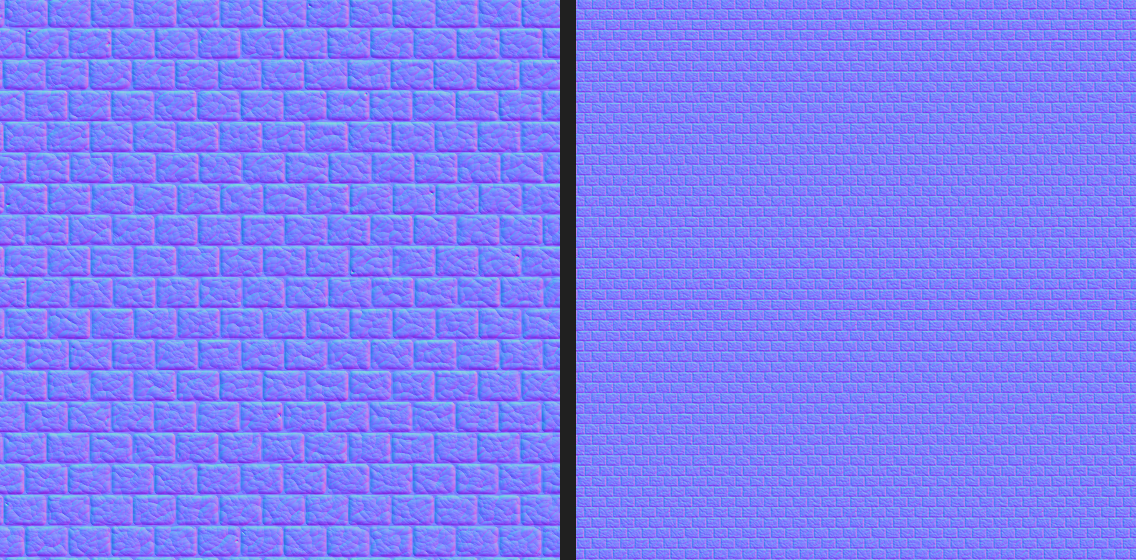
Left, the tile; right, the same tile 3 across and 3 down.
A WebGL 1 fragment shader for this texture map:

```glsl
precision highp float;
// Tangent-space normal map of a running-bond stone wall, 13 blocks by 18 rows.
// A height field (rounded blocks, cellular roughness, chipped edges) is
// differentiated by central differences and encoded as a colour.

uniform vec2 u_resolution;

const float TAU = 6.2831853;
const vec2 BLOCKS = vec2(13.0, 18.0);
const float ROW_SHIFT = 0.1;       // joint height above the lower edge, in rows
const float HALF_JOINT = 0.0009;
const float CORNER_RADIUS = 0.0065;
const float BEVEL_WIDTH = 0.0105;
const float BEVEL_SLOPE = 1.15;

float hash(vec2 p) {
  return fract(sin(dot(p, vec2(127.1, 311.7))) * 43758.55);
}

vec2 hash2(vec2 p) {
  return vec2(hash(p), hash(p + vec2(37.3, 91.7)));
}

// Squared distance to the nearest scattered point, wrapping at period.
float cellular(vec2 p, vec2 period) {
  vec2 cell = floor(p);
  vec2 local = p - cell;
  float nearest = 4.0;
  for (int j = -1; j <= 1; j++) {
    for (int i = -1; i <= 1; i++) {
      vec2 offset = vec2(float(i), float(j));
      vec2 delta = offset + hash2(mod(cell + offset, period)) - local;
      nearest = min(nearest, dot(delta, delta));
    }
  }
  return nearest;
}

// Cellular pattern bent by sines of whole frequencies, so it still tiles.
float roughness(vec2 p, vec2 frequency) {
  vec2 bend = sin(TAU * (p.yx * vec2(17.0, 13.0) + p * vec2(5.0, 8.0)));
  bend += 0.5 * sin(TAU * (p.yx * vec2(41.0, 37.0) - p * vec2(19.0, 11.0)));
  return cellular((p + 0.003 * bend) * frequency, frequency);
}

float roundedBox(vec2 p, vec2 halfSize, float radius) {
  vec2 q = abs(p) - halfSize + radius;
  return length(max(q, 0.0)) + min(max(q.x, q.y), 0.0) - radius;
}

// Depth of a ragged bowl broken out of the side of a few blocks.
float chip(vec2 local, vec2 halfSize, vec2 id, float grain) {
  vec2 place = hash2(id + 53.0);
  vec2 centre = halfSize * vec2(place.x < 0.5 ? -0.87 : 0.87, 1.8 * place.y - 0.9);
  float radius = mix(0.004, 0.008, hash(id + 71.0));
  float bowl = 1.0 - smoothstep(0.0, radius, length(local - centre));
  return step(hash(id + 19.0), 0.11) * bowl * (0.0008 + 0.0035 * grain);
}

float wallHeight(vec2 p) {
  // Find the block and the position inside it, in canvas units.
  vec2 grid = p * BLOCKS - vec2(0.0, ROW_SHIFT);
  float row = mod(floor(grid.y), BLOCKS.y);
  float rowJitter = 0.06 * (hash(vec2(row, 7.0)) - 0.5);
  grid.x -= 0.59 - 0.5 * mod(row, 2.0) + rowJitter;
  vec2 id = mod(floor(grid), BLOCKS);
  vec2 local = (fract(grid) - 0.5) / BLOCKS;

  // Vary each block slightly in size and place.
  vec2 variation = hash2(id + 3.0);
  vec2 halfSize = 0.5 / BLOCKS - HALF_JOINT - 0.0006 * variation;
  local += 0.0006 * (hash2(id + 29.0) - 0.5);

  float coarse = roughness(p, vec2(56.0, 74.0));
  float fine = roughness(p + 0.37, vec2(124.0, 150.0));

  // Rounded edge: steep at the joint and fading into the face.
  float edge = roundedBox(local, halfSize, CORNER_RADIUS) + 0.0012 * (coarse - 0.25);
  float inside = clamp(-edge / BEVEL_WIDTH, 0.0, 1.0);
  float bevel = 1.0 - pow(1.0 - inside, 3.0);
  float height = BEVEL_SLOPE * BEVEL_WIDTH / 3.0 * bevel;

  // Gentle dome and tilt, then surface grain and chips.
  vec2 tilt = 0.04 * (variation - 0.5);
  height += bevel * (dot(tilt, local) - 0.8 * dot(local, local));
  height -= mix(0.4, 1.0, bevel) * (0.0026 * coarse + 0.0009 * fine);
  return height - bevel * chip(local, halfSize, id, fine);
}

vec3 surfaceNormal(vec2 p, float span) {
  vec2 dx = vec2(span, 0.0);
  vec2 dy = vec2(0.0, span);
  vec2 slope = vec2(wallHeight(p + dx) - wallHeight(p - dx),
                    wallHeight(p + dy) - wallHeight(p - dy)) / (2.0 * span);
  return normalize(vec3(-slope, 1.0));
}

void main() {
  vec2 p = gl_FragCoord.xy / u_resolution;
  // The span covers at least one pixel, which smooths the edges.
  float span = max(0.0008, 0.5 / min(u_resolution.x, u_resolution.y));
  vec3 normal = surfaceNormal(p, span);
  gl_FragColor = vec4(0.5 + 0.5 * normal, 1.0);
}
```
